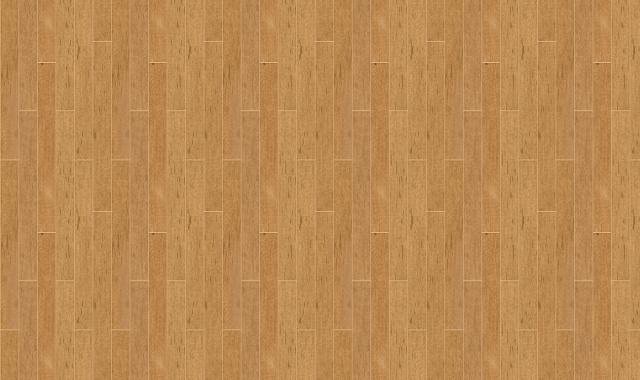
Reproduce this texture procedurally as a Shadertoy shader.

```glsl
// Wooden strip floor: upright boards in a repeating set of six, with pale seams and fine grain.

const float BOARD_WIDTH = 0.04873;   // in canvas heights
const float BOARD_LENGTH = 0.4474;
const float SEAM_WIDTH = 0.0023;
const int BOARDS = 6;

const vec3 SEAM_COLOR = vec3(0.84, 0.67, 0.47);
const vec3 JOINT_COLOR = vec3(0.90, 0.74, 0.54);
const vec3 PORE_COLOR = vec3(0.52, 0.34, 0.17);
const vec3 BLUSH_COLOR = vec3(0.75, 0.57, 0.41);
const vec3 SCUFF_COLOR = vec3(0.83, 0.66, 0.46);

// Base tone, end joint position and grain strength of each board in the set
const vec3 TONES[BOARDS] = vec3[](
    vec3(0.725, 0.525, 0.305), vec3(0.725, 0.530, 0.325),
    vec3(0.735, 0.530, 0.310), vec3(0.745, 0.552, 0.332),
    vec3(0.755, 0.567, 0.345), vec3(0.735, 0.537, 0.318));
const float JOINTS[BOARDS] = float[](0.941, 0.652, 0.368, 0.652, 0.941, 0.245);
const float GRAIN[BOARDS] = float[](0.8, 0.5, 0.2, 0.8, 1.0, 0.8);

float hash(vec2 p) {
    return fract(sin(dot(p, vec2(127.1, 311.7))) * 43758.5453);
}

float noise(vec2 p) {
    vec2 i = floor(p), f = fract(p);
    f = f * f * (3.0 - 2.0 * f);
    return mix(mix(hash(i), hash(i + vec2(1, 0)), f.x),
               mix(hash(i + vec2(0, 1)), hash(i + vec2(1, 1)), f.x), f.y);
}

// Coverage of a line by a pixel, also right for lines thinner than the pixel
float lineCoverage(float dist, float width, float pixel) {
    float coverage = (0.5 * (width + pixel) - dist) / pixel;
    return clamp(coverage, 0.0, min(1.0, width / pixel));
}

// Soft round spot, stretched by size
float spot(vec2 p, vec2 center, vec2 size) {
    vec2 d = (p - center) / size;
    return exp(-dot(d, d));
}

// Wood colour; p runs 0 to 1 across the board and down its length
vec3 wood(vec2 p, vec3 tone, float grain, float seed) {
    vec2 s = vec2(seed * 37.0, seed * 19.0);

    // Broad shading, long fibres and fine speckle
    float shade = 0.055 * (noise(p * vec2(1.5, 4.0) + s) - 0.5);
    shade += 0.055 * (noise(p * vec2(15.0, 14.0) + s) - 0.5);
    shade += 0.085 * (noise(p * vec2(19.0, 150.0) + s) - 0.5);
    vec3 color = tone + shade * vec3(1.0, 1.0, 0.95);

    // Sparse thin dark pores, gathered in patches
    float wander = 1.5 * noise(vec2(p.y * 6.0, seed));
    float pore = noise(vec2(p.x * 15.0 + wander, p.y * 20.0) + s + 71.0);
    float patches = smoothstep(0.3, 0.75, noise(p * vec2(2.5, 6.0) + s + 43.0));
    float amount = smoothstep(0.68, 0.95, pore) * (0.25 + 0.75 * patches);
    return mix(color, PORE_COLOR, 0.70 * grain * amount);
}

void mainImage(out vec4 fragColor, in vec2 fragCoord) {
    float pixel = 1.0 / iResolution.y;
    vec2 pos = fragCoord * pixel;
    pos = vec2(pos.x - 0.001, 1.0 - pos.y);

    // Find the board and the place on it
    float column = floor(pos.x / BOARD_WIDTH);
    float kind = mod(column, float(BOARDS));
    int index = int(kind + 0.5);
    vec2 board = vec2(fract(pos.x / BOARD_WIDTH),
                      fract(pos.y / BOARD_LENGTH - JOINTS[index]));

    vec3 color = wood(board, TONES[index], GRAIN[index], kind + 1.0);

    // Marks that belong to single boards
    if (index == 0) {
        float blush = smoothstep(0.42, 0.65, board.y) * smoothstep(0.1, 0.8, board.x);
        color = mix(color, BLUSH_COLOR, 0.5 * blush);
    } else if (index == 1) {
        float bands = noise(vec2(board.x * 1.5, board.y * 45.0));
        color = mix(color, BLUSH_COLOR, 0.3 * bands * smoothstep(0.9, 0.3, board.y));
    } else if (index == 2) {
        vec2 slanted = vec2(board.x - 4.0 * (board.y - 0.77), board.y);
        color = mix(color, SCUFF_COLOR, 0.6 * spot(slanted, vec2(0.62, 0.77), vec2(0.2, 0.045)));
        color = mix(color, PORE_COLOR * 0.6, 0.7 * spot(board, vec2(0.25, 0.008), vec2(0.06, 0.006)));
    }

    // Shadow beside the end joint, then the pale seams
    float seamDist = min(board.x, 1.0 - board.x) * BOARD_WIDTH;
    float jointDist = min(board.y, 1.0 - board.y) * BOARD_LENGTH;
    float shadow = smoothstep(0.006, 0.0, board.y * BOARD_LENGTH);
    color *= 1.0 - 0.12 * shadow;
    color *= 1.0 - 0.04 * smoothstep(0.005, 0.001, seamDist);

    float wear = 0.75 + 0.25 * noise(vec2(kind * 13.0, board.y * 40.0));
    color = mix(color, SEAM_COLOR, wear * lineCoverage(seamDist, SEAM_WIDTH, pixel));
    color = mix(color, JOINT_COLOR, 0.95 * lineCoverage(jointDist, SEAM_WIDTH, pixel));

    fragColor = vec4(color, 1.0);
}
```
